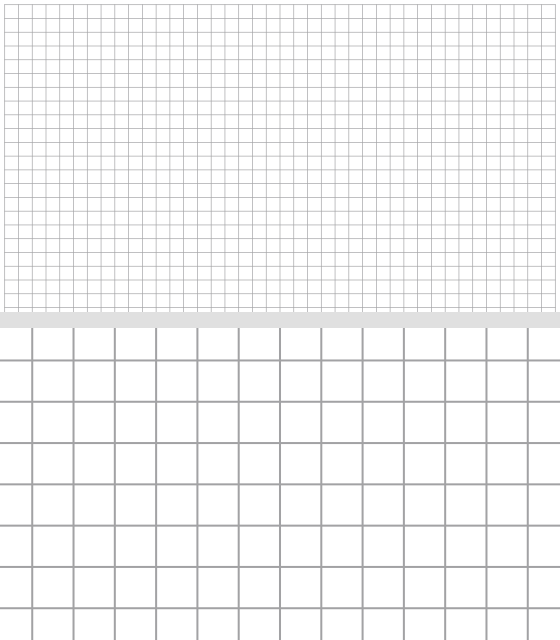
Top: the whole. Bottom: its middle third, enlarged.
Write a Shadertoy shader that draws this pattern.

```glsl
// Square grid of thin grey rules on white, framed left, top and right, running off the bottom.

// Lengths are fractions of the canvas width.
const float COLUMNS = 40.0;
const float MARGIN = 0.0084;                       // left, right and top
const float PITCH = (1.0 - 2.0 * MARGIN) / COLUMNS;
const float LINE_WIDTH = 0.0012;
const vec3 PAPER_COLOR = vec3(1.0);
const vec3 LINE_COLOR = vec3(0.635, 0.635, 0.643);

// Share of a pixel covered by a band of the given half width.
vec2 bandCoverage(vec2 distanceToCenter, float halfWidth, float pixel) {
    vec2 overlap = halfWidth + 0.5 * pixel - abs(distanceToCenter);
    return clamp(overlap, 0.0, min(2.0 * halfWidth, pixel)) / pixel;
}

void mainImage(out vec4 fragColor, in vec2 fragCoord) {
    float pixel = 1.0 / iResolution.x;

    // Measure from the top left corner of the frame, y downwards.
    vec2 p = vec2(fragCoord.x, iResolution.y - fragCoord.y) * pixel - MARGIN;

    // Nearest rule on each axis; the last column closes the frame.
    vec2 index = max(floor(p / PITCH + 0.5), 0.0);
    index.x = min(index.x, COLUMNS);
    vec2 rules = bandCoverage(p - index * PITCH, 0.5 * LINE_WIDTH, pixel);

    // Trim the rules at the frame; the bottom stays open.
    float halfSpan = 0.5 * COLUMNS * PITCH;
    float beyondSide = abs(p.x - halfSpan) - halfSpan;
    vec2 beyond = vec2(-p.y, beyondSide) - 0.5 * LINE_WIDTH;
    rules *= clamp(0.5 - beyond / pixel, 0.0, 1.0);

    // Merge both directions without darkening the crossings.
    float ink = 1.0 - (1.0 - rules.x) * (1.0 - rules.y);
    fragColor = vec4(mix(PAPER_COLOR, LINE_COLOR, ink), 1.0);
}
```
